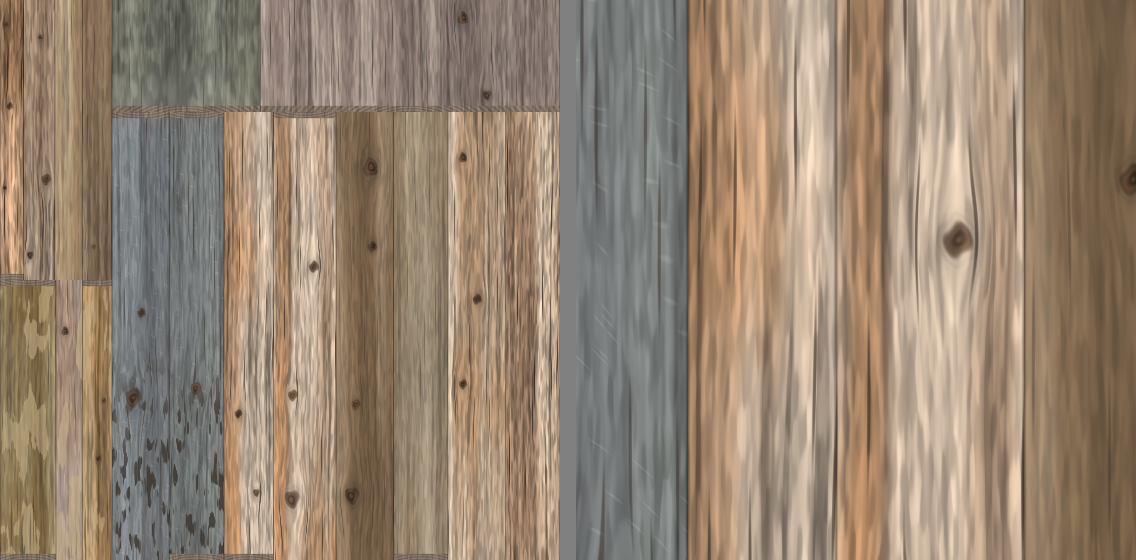
Left: the whole. Right: its middle third, enlarged.
Give the GLSL for this texture, as a three.js fragment shader.

```glsl
// Patchwork of weathered wooden planks with grain, knots, cracks and end-grain strips.
varying vec2 vUv;

// The plank at this point: edges, colours, grain contrast, chance of knots
vec2 span = vec2(0.0, 1.0);
vec3 base, streak;
float rough, knots;

float hash(vec2 p) {
  vec3 q = fract(p.xyx * 0.1031);
  q += dot(q, q.yzx + 33.33);
  return fract((q.x + q.y) * q.z);
}

// Cellular noise: x is the blended cell value, y the distance to the nearest seed
vec2 cells(vec2 p) {
  vec2 corner = floor(p);
  float sum = 0.0, total = 0.0, nearest = 2.0;
  for (int j = -1; j <= 1; j++) {
    for (int i = -1; i <= 1; i++) {
      vec2 cell = corner + vec2(float(i), float(j));
      float d = length(cell + vec2(hash(cell), hash(cell + 57.0)) - p);
      float weight = exp(-5.0 * d * d);
      sum += weight * hash(cell + 113.0);
      total += weight;
      nearest = min(nearest, d);
    }
  }
  return vec2(sum / total, nearest);
}

// Lays a plank from its left edge on; later planks cover earlier ones
void lay(float left, vec3 face, vec3 vein, float contrast, float knotty) {
  if (vUv.x < left) {
    span.y = min(span.y, left);
    return;
  }
  span.x = left;
  base = face;
  streak = vein;
  rough = contrast;
  knots = knotty;
}

void layPlanks(vec2 p) {
  if (p.x < 0.2) {
    span.y = 0.2;
    if (p.y > 0.5) {
      lay(0.0, vec3(.51, .38, .28), vec3(.69, .56, .44), 1.2, 0.7);
      lay(0.042, vec3(.63, .55, .47), vec3(.52, .43, .35), 0.9, 0.8);
      lay(0.098, vec3(.67, .59, .47), vec3(.57, .47, .36), 0.5, 0.1);
      lay(0.147, vec3(.54, .46, .37), vec3(.46, .38, .30), 0.6, 0.5);
    } else {
      lay(0.0, vec3(.62, .56, .43), vec3(.45, .37, .24), 0.6, 0.0);
      lay(0.1, vec3(.69, .58, .49), vec3(.59, .53, .50), 0.6, 0.2);
      lay(0.147, vec3(.68, .57, .41), vec3(.52, .41, .28), 0.7, 0.4);
    }
  } else if (p.y > 0.8) {
    lay(0.2, vec3(.50, .51, .46), vec3(.41, .41, .36), 0.5, 0.0);
    lay(0.465, vec3(.55, .49, .46), vec3(.49, .43, .40), 0.7, 0.5);
  } else {
    lay(0.2, vec3(.49, .51, .52), vec3(.41, .42, .43), 0.6, 0.6);
    lay(0.302, vec3(.48, .50, .49), vec3(.40, .41, .41), 0.7, 0.4);
    lay(0.4, vec3(.69, .62, .55), vec3(.62, .47, .34), 0.9, 0.3);
    lay(0.488, vec3(.70, .62, .54), vec3(.63, .48, .35), 0.9, 0.8);
    lay(0.6, vec3(.52, .43, .33), vec3(.43, .35, .26), 0.5, 0.8);
    lay(0.703, vec3(.60, .54, .45), vec3(.52, .45, .36), 0.5, 0.3);
    lay(0.8, vec3(.73, .65, .56), vec3(.61, .49, .38), 0.8, 0.9);
    lay(0.903, vec3(.65, .55, .46), vec3(.51, .41, .33), 1.2, 0.5);
  }
}

void main() {
  vec2 p = vUv;
  layPlanks(p);
  float split = p.x < 0.2 ? 0.5 : 0.8;
  vec2 rows = p.y > split ? vec2(split, 1.0) : vec2(0.0, split);
  float id = floor(span.x * 300.0 + rows.x * 70.0);
  bool mossy = p.y > 0.8 && p.x > 0.2 && p.x < 0.465;
  bool blue = p.y < 0.8 && p.x > 0.2 && p.x < 0.4;

  // Grain coordinates, mirrored in the mossy panel and bent around knots
  vec2 g = mossy ? vec2(abs(p.x - 0.308), p.y) : p;
  g.x += 0.002 * sin(g.y * 6.0 + id) + 0.0006 * sin(g.y * 23.0 + g.x * 40.0);
  float knot = 0.0, halo = 0.0, ring = 0.0;
  for (int n = 0; n < 4; n++) {
    vec2 seed = vec2(id, float(n) * 7.0 + 3.0);
    float size = min(span.y - span.x, 0.11) * mix(0.06, 0.18, pow(hash(seed + 5.0), 3.0));
    vec2 center = vec2(mix(span.x, span.y, 0.2 + 0.6 * hash(seed)),
                       mix(rows.x, rows.y, (float(n) + 0.2 + 0.6 * hash(seed + 9.0)) / 4.0));
    vec2 q = (p - center) / size * vec2(1.0, 0.8);
    float d = length(q) + 0.15 * sin(q.x * 3.0 + q.y * 2.0 + float(n));
    float present = step(hash(seed + 21.0), knots);
    g.x -= present * 0.7 * (p.x - center.x) * exp(-q.x * q.x * 0.2 - q.y * q.y * 0.06);
    knot = max(knot, present * smoothstep(1.2, 0.7, d));
    halo += present * exp(-0.5 * d * d);
    ring += present * sin(d * 11.0) * exp(-0.6 * d * d);
  }

  // Grain from broad streaks down to fine fibres
  float broad = cells(g * vec2(42.0, 1.0) + id).x;
  float fibre = cells(g * vec2(210.0, 4.0) + id).x;
  float fine = cells(g * vec2(400.0, 45.0)).x - 0.5;
  float stain = cells(p * vec2(14.0, 5.0) + id).x;
  float bands = sin(g.x * 800.0 + broad * 9.0 + sin(g.y * 4.0));
  vec3 color = mix(base, streak, smoothstep(0.28, 0.78, broad * 0.65 + stain * 0.35));
  float pale = smoothstep(0.45, 0.15, broad) * rough;
  if (!blue && !mossy) color = mix(color, vec3(.82, .77, .70), 0.3 * pale);
  float light = (fibre - 0.5) * 0.36 + fine * 0.42 + bands * 0.045;
  color *= 1.04 + rough * light + 0.22 * (stain - 0.5);

  // Weathering: damp stains, rot with scratches, or flaking paint
  float flake = cells(p * vec2(130.0, 45.0)).x;
  if (mossy) {
    color = mix(color, vec3(.62, .63, .59), 0.6 * smoothstep(0.93, 0.83, p.y + 0.1 * stain));
    color *= 1.0 - 0.28 * smoothstep(0.055, 0.025, abs(p.x - 0.308));
    color *= 1.0 + 0.3 * (flake - 0.5);
  } else if (blue) {
    float decay = smoothstep(0.42, 0.15, p.y + 0.2 * (stain - 0.5));
    float rot = flake * 0.5 + fibre * 0.3 + fine * 0.2;
    color = mix(color, vec3(.22, .19, .16), 0.8 * decay * smoothstep(0.46, 0.58, rot));
    vec2 bent = p + 0.012 * vec2(sin(p.y * 31.0), sin(p.x * 47.0 + p.y * 19.0));
    float scratch = cells(mat2(.8, .6, -.6, .8) * bent * vec2(14.0, 90.0)).y;
    color += 0.05 * smoothstep(0.12, 0.03, scratch);
  } else if (p.x < 0.2 && p.y < 0.5) {
    float paint = cells(p * vec2(50.0, 11.0)).x + 0.35 * (flake - 0.5) + 0.15 * fine;
    color = mix(color, vec3(.77, .69, .53), 0.55 * smoothstep(0.58, 0.68, paint));
  }

  // Cracks and knots
  float crack = smoothstep(0.12, 0.04, cells(g * vec2(85.0, 1.8) + id).y);
  crack = max(crack, smoothstep(0.22, 0.1, fibre) * 0.4);
  color = mix(color, vec3(.19, .15, .12), min(0.65 * crack * rough, 0.8));
  color *= 1.0 - 0.22 * min(halo, 1.0) + 0.07 * ring;
  color = mix(color, vec3(.30, .22, .16) * (1.0 + 0.25 * ring + 0.8 * fine), 0.8 * knot);

  // End-grain strips on some plank ends, and dark seams
  float gap = min(p.y - rows.x, rows.y - p.y);
  float chance = hash(vec2(id + 4.0, step(0.5 * (rows.x + rows.y), p.y)));
  float arc = length(vec2((p.x - 0.5 * (span.x + span.y)) * 0.4, gap + 0.02));
  vec3 endGrain = vec3(.49, .43, .38) * (1.0 + 0.1 * sin(arc * 1400.0) + 0.3 * fine);
  color = mix(color, endGrain, step(0.55, chance) * smoothstep(0.012, 0.0105, gap));
  float seam = min(p.x - span.x, span.y - p.x);
  color *= mix(0.65, 1.0, smoothstep(0.0, 0.0018, seam));

  gl_FragColor = vec4(clamp(color, 0.0, 1.0), 1.0);
}
```
